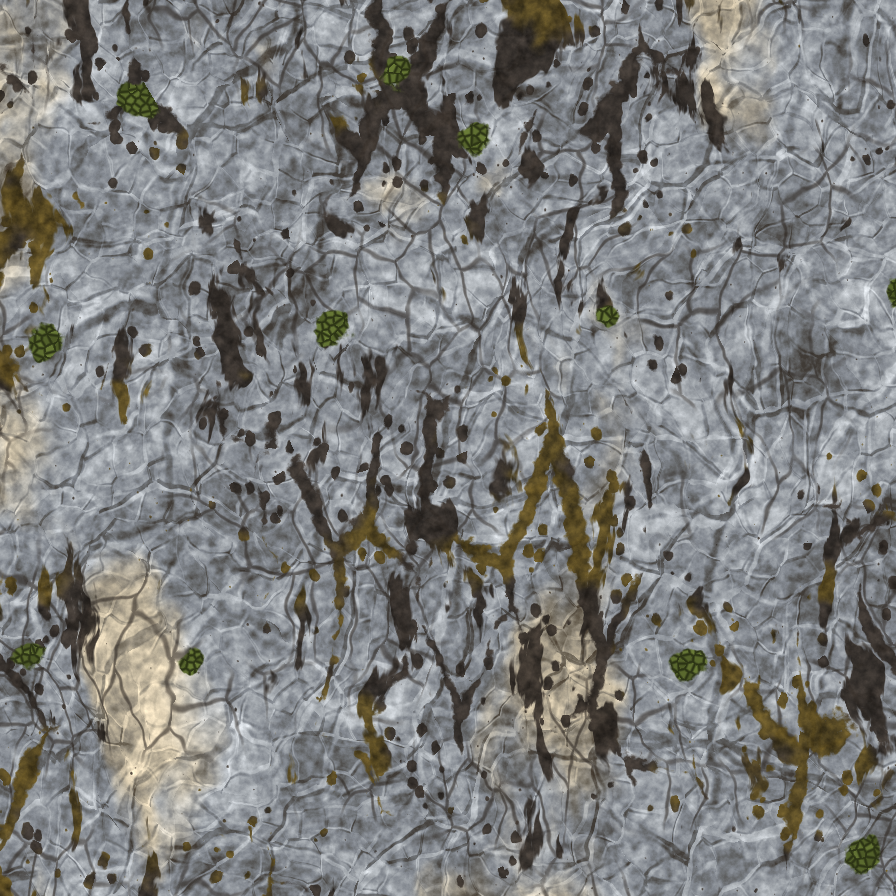
Write a WebGL 1 fragment shader that draws this texture.

```glsl
precision highp float;
// Weathered grey limestone face: tilted Voronoi blocks and rough noise form a
// height field lit from the upper left, then cracks, dark lichen spots, ochre
// scars, moss and small green tufts are layered over it.

uniform vec2 u_resolution;

const vec3 SHADOW    = vec3(0.25, 0.23, 0.21);
const vec3 DARK_GREY = vec3(0.41, 0.42, 0.43);
const vec3 BLUE_GREY = vec3(0.51, 0.53, 0.56);
const vec3 PALE_GREY = vec3(0.65, 0.67, 0.69);
const vec3 OCHRE     = vec3(1.12, 1.02, 0.86);
const vec3 CREVICE   = vec3(0.19, 0.165, 0.145);
const vec3 MOSS      = vec3(0.32, 0.26, 0.10);
const vec3 LEAF_DARK = vec3(0.17, 0.20, 0.08);
const vec3 LEAF_LIT  = vec3(0.42, 0.49, 0.22);

const float MEAN_TONE   = 0.54;
const float RELIEF      = 0.065;  // strength of the lighting
const float GRAIN       = 0.42;   // fine mineral speckle
const float BLOTCH      = 0.34;   // broad tonal change
const float WARP        = 0.10;   // raggedness of the blocks
const float ROUGHNESS   = 0.03;
const float BEVEL       = 0.06;   // block edge width, in cells
const float LIGHT_STEP  = 0.003;
const vec2  LIGHT       = vec2(-0.45, 0.89);

float hash(vec2 p) {
  vec3 q = fract(p.xyx * 0.1031);
  q += dot(q, q.yzx + 33.33);
  return fract((q.x + q.y) * q.z);
}

vec2 hash2(vec2 p) {
  vec3 q = fract(p.xyx * vec3(0.1031, 0.1030, 0.0973));
  q += dot(q, q.yzx + 33.33);
  return fract((q.xx + q.yz) * q.zy);
}

float noise(vec2 p) {
  vec2 i = floor(p), f = fract(p);
  f = f * f * (3.0 - 2.0 * f);
  return mix(mix(hash(i), hash(i + vec2(1, 0)), f.x),
             mix(hash(i + vec2(0, 1)), hash(i + vec2(1, 1)), f.x), f.y);
}

float fbm(vec2 p) {
  float sum = 0.0, amp = 0.516;
  for (int i = 0; i < 5; i++) {
    sum += amp * noise(p);
    p = mat2(1.6, 1.2, -1.2, 1.6) * p + 17.3;
    amp *= 0.5;
  }
  return sum;
}

// Voronoi cell: xy = offset from its seed, z = cell hash, w = edge distance
vec4 cells(vec2 p) {
  vec2 i = floor(p), f = fract(p);
  vec2 near = vec2(8.0), next = vec2(9.0), id = i;
  for (int y = -1; y <= 1; y++) {
    for (int x = -1; x <= 1; x++) {
      vec2 g = vec2(float(x), float(y));
      vec2 d = g + hash2(i + g) - f;
      if (dot(d, d) < dot(near, near)) {
        next = near; near = d; id = i + g;
      } else if (dot(d, d) < dot(next, next)) {
        next = d;
      }
    }
  }
  float edge = dot(0.5 * (near + next), normalize(next - near));
  return vec4(-near, hash(id + 71.7), edge);
}

// Randomly tilted flat blocks with bevelled borders
float facets(vec2 p, vec2 scale) {
  vec4 c = cells(p * scale);
  float angle = 6.2832 * c.z;
  float plane = dot(c.xy, vec2(cos(angle), sin(angle))) * 0.5 + 0.2 * (c.z - 0.5);
  return plane * smoothstep(0.0, BEVEL, c.w) / scale.y;
}

float height(vec2 p) {
  return 0.6 * facets(p, vec2(6.0, 4.5))
       + 0.8 * facets(p + 3.1, vec2(14.0, 11.0))
       + 0.8 * facets(p + 7.7, vec2(31.0, 27.0))
       + ROUGHNESS * fbm(p * 25.0);
}

vec3 rockColor(float tone) {
  vec3 c = mix(SHADOW, DARK_GREY, clamp((tone - 0.24) / 0.18, 0.0, 1.0));
  c = mix(c, BLUE_GREY, clamp((tone - 0.42) / 0.11, 0.0, 1.0));
  c = mix(c, PALE_GREY, clamp((tone - 0.53) / 0.14, 0.0, 1.0));
  return c + max(tone - 0.67, 0.0);
}

void main() {
  vec2 p = gl_FragCoord.xy / u_resolution.y;
  vec2 q = p + WARP * (vec2(fbm(p * 6.0 + 4.0), fbm(p * 6.0 + 31.0)) - 0.5);

  // Lit stone with grain, blotches and a tone per block
  float slope = (height(q) - height(q + LIGHT * LIGHT_STEP)) / LIGHT_STEP;
  float grain = fbm(p * 110.0) - 0.5;
  float tone = MEAN_TONE + RELIEF * clamp(slope, -2.8, 1.7) + GRAIN * grain
             + BLOTCH * (fbm(q * 12.0 + 9.0) - 0.5)
             + 0.08 * (cells(q * vec2(14.0, 11.0) + 50.0).z - 0.5);
  tone += 0.07 * smoothstep(0.55, 0.62, fbm(q * 30.0 + 2.0));

  // Ochre scars where the stone broke freshly
  float scar = smoothstep(0.57, 0.72, fbm(q * vec2(6.0, 4.0) + 23.0));
  vec3 color = rockColor(tone + 0.07 * scar);
  color *= mix(vec3(1.0), OCHRE, scar);

  // Hairlines, then wide broken cracks running mostly upright
  float hairGate = smoothstep(0.45, 0.65, fbm(p * 9.0 + 40.0));
  float hair = 1.0 - smoothstep(0.01, 0.06, cells(q * vec2(23.0, 14.0) + 5.0).w);
  color = mix(color, CREVICE, 0.6 * hair * hairGate);

  float decay = fbm(p * vec2(7.0, 4.5) + 61.0);
  float crackWidth = mix(-0.06, 0.08, smoothstep(0.42, 0.70, decay)) + 0.10 * grain;
  float crackEdge = cells(q * vec2(10.0, 4.5) + 13.0).w;
  float crack = smoothstep(-0.015, 0.015, crackWidth - crackEdge);

  // Upright stains and round lichen spots gather near decayed stone
  float stain = smoothstep(0.66, 0.71, fbm(q * vec2(34.0, 12.0) + 8.0) + 0.35 * (decay - 0.5));
  vec4 spot = cells((p + 0.25 * (q - p)) * vec2(62.0, 48.0));
  float spotRadius = 0.45 * smoothstep(0.80, 1.0, spot.z + 0.9 * (decay - 0.5));
  float lichen = smoothstep(-0.06, 0.06, spotRadius - 0.07 - length(spot.xy) + 0.5 * grain);
  float dark = max(crack, max(stain, lichen));

  // Moss grows in some of the dark gaps
  float mossy = smoothstep(0.54, 0.64, fbm(p * 8.0 + 83.0));
  vec3 gap = mix(CREVICE, MOSS, mossy) * (1.0 + 1.2 * grain);
  color = mix(color, gap, 0.92 * dark);

  // Sparse tufts made of tiny leaves
  vec4 tuft = cells(p * 6.0 + 19.0);
  float tuftRadius = step(0.7, tuft.z) * mix(0.09, 0.16, fract(tuft.z * 37.0));
  float ragged = 0.16 * (fbm(p * 45.0) - 0.5);
  float tuftMask = smoothstep(-0.012, 0.012, tuftRadius - 0.02 - length(tuft.xy) + ragged);
  vec4 leaf = cells(p * 120.0);
  float leafLight = smoothstep(0.0, 0.35, leaf.w) * (0.45 + 0.55 * leaf.z);
  color = mix(color, mix(LEAF_DARK, LEAF_LIT, leafLight), tuftMask * step(0.01, tuftRadius));

  gl_FragColor = vec4(clamp(color, 0.0, 1.0), 1.0);
}
```
